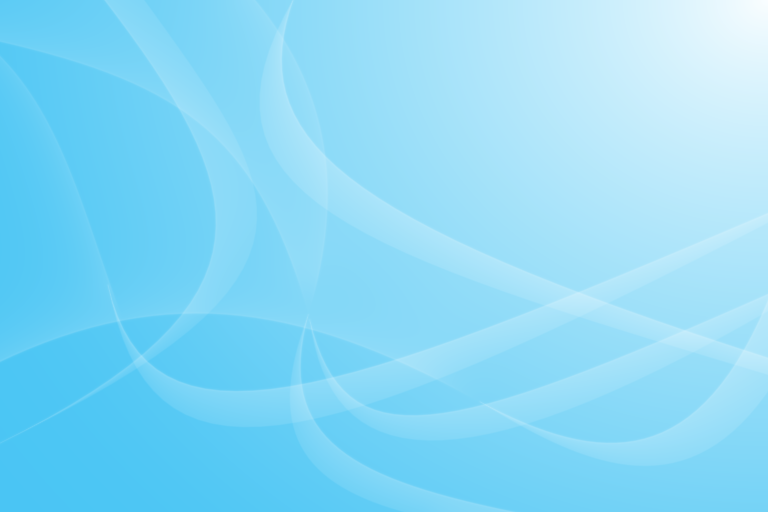
Write a Shadertoy shader that draws this background.

```glsl
// Translucent ribbons sweeping over a sky-blue field lit from the upper right.
// Each ribbon fills the space between two cubic Bezier edges; single edges
// shed a soft one-sided veil. Curves are traced as short straight steps.

const vec3 DEEP_SKY = vec3(0.28, 0.77, 0.955);
const vec3 LIGHT = vec3(1.0);
const int STEPS = 32;
const float RIM_WIDTH = 0.0028;

// Columns of a curve are its four control points.
vec2 bezier(mat4x2 curve, float t) {
    float s = 1.0 - t;
    return curve * vec4(s * s * s, 3.0 * s * s * t, 3.0 * s * t * t, t * t * t);
}

// Returns distance, side (+1 left of travel), nearest t, crossing parity.
vec4 trace(vec2 p, mat4x2 curve) {
    vec4 hit = vec4(1e3, 1.0, 0.0, 1.0);
    vec2 a = bezier(curve, 0.0);
    for (int i = 1; i <= STEPS; i++) {
        vec2 b = bezier(curve, float(i) / float(STEPS));
        vec2 ab = b - a, ap = p - a;
        float h = clamp(dot(ap, ab) / dot(ab, ab), 0.0, 1.0);
        float d = length(ap - ab * h);
        float turn = ab.x * ap.y - ab.y * ap.x;
        if (d < hit.x) {
            hit.xyz = vec3(d, turn < 0.0 ? -1.0 : 1.0, (float(i - 1) + h) / float(STEPS));
        }
        // Count edges met by a ray towards the left.
        if ((a.y > p.y) != (b.y > p.y) && a.x + ab.x * ap.y / ab.y < p.x) hit.w = -hit.w;
        a = b;
    }
    return hit;
}

float rim(float d) {
    return exp(-d * d / (RIM_WIDTH * RIM_WIDTH));
}

// Opacity between two edges, strongest along the first.
float ribbon(vec2 p, float px, mat4x2 bright, mat4x2 faint, float strength) {
    vec4 a = trace(p, bright), b = trace(p, faint);
    float inside = -a.w * b.w * min(a.x, b.x);
    float across = a.x / (a.x + b.x + 1e-5);
    float body = smoothstep(-px, px, inside) * mix(1.0, 0.5, across);
    return strength * (body + 0.25 * rim(a.x));
}

// Opacity of a veil fading away from one side of an edge.
float veil(vec2 p, float px, mat4x2 edge, float side, float width, float strength) {
    vec4 e = trace(p, edge);
    float body = smoothstep(-px, px, side * e.y * e.x) * exp(-e.x / width);
    float fade = 1.0 - smoothstep(0.85, 1.0, e.z);
    return strength * fade * (body + 0.3 * rim(e.x));
}

// Glow spreading from the upper right corner.
vec3 background(vec2 p) {
    float d = length((p - vec2(1.5, 1.0)) * vec2(1.0, 1.15));
    float f = 0.87 - 0.55 * d + 0.1 * exp(-6.0 * d);
    return mix(DEEP_SKY, LIGHT, clamp(0.5 * (f + sqrt(f * f + 0.01)), 0.0, 1.0));
}

vec3 lighten(vec3 color, float opacity) {
    return mix(color, LIGHT, opacity);
}

void mainImage(out vec4 fragColor, in vec2 fragCoord) {
    vec2 p = fragCoord / iResolution.xy * vec2(1.5, 1.0);
    float px = 1.0 / iResolution.y;
    vec3 color = background(p);

    // Veils: upper left sweep, far left fall, low arch, central fall.
    color = lighten(color, veil(p, px, mat4x2(-0.005, 0.92, 0.371, 0.834,
        0.508, 0.727, 0.609, 0.365), 1.0, 0.07, 0.13));
    color = lighten(color, veil(p, px, mat4x2(-0.005, 0.896, 0.127, 0.766,
        0.166, 0.57, 0.244, 0.365), -1.0, 0.04, 0.1));
    color = lighten(color, veil(p, px, mat4x2(-0.005, 0.291, 0.332, 0.453,
        0.605, 0.404, 0.957, 0.203), 1.0, 0.07, 0.15));
    color = lighten(color, veil(p, px, mat4x2(0.494, 1.005, 0.664, 0.805,
        0.664, 0.59, 0.602, 0.385), -1.0, 0.05, 0.11));

    // Wide ribbon from the top to the right edge.
    color = lighten(color, ribbon(p, px,
        mat4x2(0.574, 1.004, 0.479, 0.736, 0.645, 0.574, 1.51, 0.298),
        mat4x2(0.574, 1.004, 0.352, 0.619, 0.684, 0.512, 1.51, 0.265), 0.24));
    // Hook on the left, thinning to the lower left.
    color = lighten(color, ribbon(p, px,
        mat4x2(0.201, 1.004, 0.488, 0.629, 0.566, 0.414, -0.005, 0.132),
        mat4x2(0.279, 1.004, 0.557, 0.619, 0.684, 0.463, -0.005, 0.132), 0.18));
    // Long and short bowls rising to the right.
    color = lighten(color, ribbon(p, px,
        mat4x2(0.211, 0.443, 0.293, 0.092, 0.645, 0.219, 1.51, 0.588),
        mat4x2(0.211, 0.443, 0.293, 0.023, 0.586, 0.092, 1.51, 0.57), 0.22));
    color = lighten(color, ribbon(p, px,
        mat4x2(0.605, 0.375, 0.674, 0.098, 0.859, 0.141, 1.51, 0.43),
        mat4x2(0.605, 0.375, 0.645, 0.082, 0.879, 0.033, 1.51, 0.398), 0.21));
    // Upturned tail at the lower right.
    color = lighten(color, ribbon(p, px,
        mat4x2(0.938, 0.215, 1.172, 0.092, 1.367, 0.072, 1.51, 0.438),
        mat4x2(0.938, 0.215, 1.152, 0.082, 1.348, 0.004, 1.51, 0.25), 0.22));
    // Tail leaving through the bottom edge.
    color = lighten(color, ribbon(p, px,
        mat4x2(0.602, 0.385, 0.537, 0.141, 0.684, 0.063, 1.03, -0.005),
        mat4x2(0.602, 0.385, 0.508, 0.141, 0.605, 0.043, 0.82, -0.008), 0.2));

    fragColor = vec4(color, 1.0);
}
```
